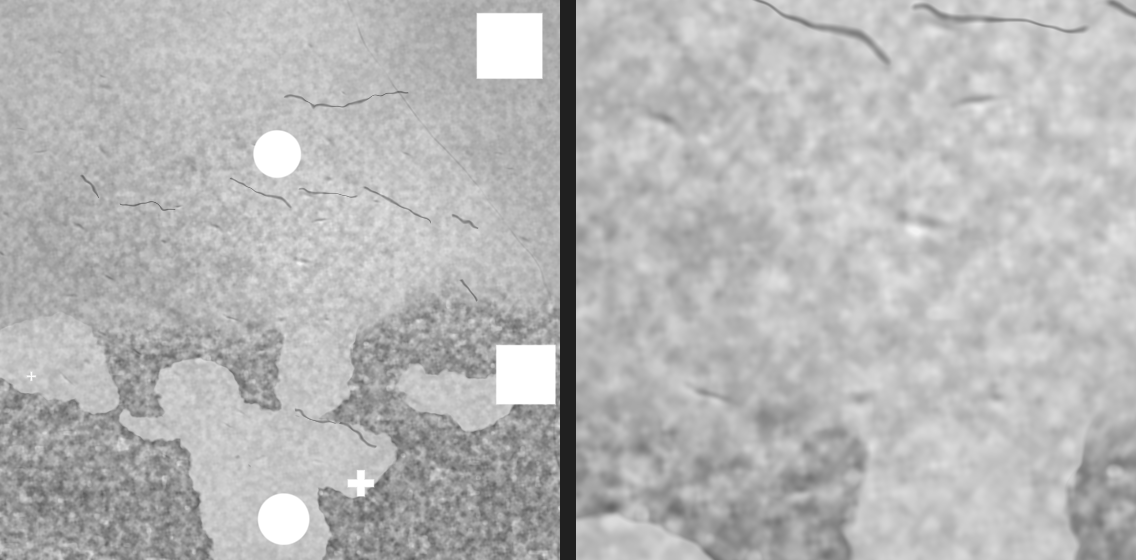
Left: the whole. Right: its middle third, enlarged.
Reproduce this texture procedurally as a Shadertoy shader.

```glsl
float hash(vec2 p) {
    vec3 q = fract(vec3(p.xyx) * 0.1031);
    q += dot(q, q.yzx + 33.33);
    return fract((q.x + q.y) * q.z);
}

float noise(vec2 p) {
    vec2 i = floor(p), f = fract(p);
    f = f * f * (3.0 - 2.0 * f);
    return mix(mix(hash(i), hash(i + vec2(1, 0)), f.x),
               mix(hash(i + vec2(0, 1)), hash(i + vec2(1, 1)), f.x), f.y);
}

// Signed fractal noise, roughly -1 to 1
float fbm(vec2 p, int octaves) {
    float sum = 0.0, amp = 0.5;
    for (int i = 0; i < octaves; i++) {
        sum += amp * (2.0 * noise(p) - 1.0);
        p = mat2(1.6, 1.2, -1.2, 1.6) * p + 17.3;
        amp *= 0.5;
    }
    return sum;
}

float glow(vec2 p, vec2 center, vec2 size) {
    vec2 d = (p - center) / size;
    return exp(-dot(d, d));
}

float segment(vec2 p, vec2 a, vec2 b) {
    vec2 ab = b - a;
    return length(p - a - ab * clamp(dot(p - a, ab) / dot(ab, ab), 0.0, 1.0));
}

float box(vec2 p, vec2 halfSize) {
    vec2 d = abs(p) - halfSize;
    return length(max(d, 0.0)) + min(max(d.x, d.y), 0.0);
}

float plusSign(vec2 p, float reach, float thick) {
    return min(box(p, vec2(reach, thick)), box(p, vec2(thick, reach)));
}

// Distance to the remaining islands of pale plaster
float plasterDistance(vec2 p) {
    const vec4 spines[8] = vec4[8](
        vec4(-0.05, 0.36, 0.13, 0.37), vec4(0.175, 0.37, 0.18, 0.29),
        vec4(0.36, 0.30, 0.44, 0.00), vec4(0.40, 0.23, 0.61, 0.18),
        vec4(0.24, 0.235, 0.35, 0.22), vec4(0.50, 0.15, 0.52, 0.00),
        vec4(0.56, 0.47, 0.55, 0.31), vec4(0.73, 0.31, 0.87, 0.275));
    const float radii[8] = float[8](0.058, 0.022, 0.075, 0.075, 0.024, 0.08, 0.075, 0.042);
    float d = 1.0;
    for (int i = 0; i < 8; i++)
        d = min(d, segment(p, spines[i].xy, spines[i].zw) - radii[i]);
    return d;
}

// Long broken cracks
float cracks(vec2 p) {
    const vec4 lines[11] = vec4[11](
        vec4(0.51, 0.835, 0.56, 0.81), vec4(0.56, 0.81, 0.72, 0.835),
        vec4(0.42, 0.69, 0.51, 0.63), vec4(0.53, 0.66, 0.64, 0.645),
        vec4(0.65, 0.66, 0.76, 0.61), vec4(0.15, 0.68, 0.18, 0.645),
        vec4(0.22, 0.645, 0.31, 0.62), vec4(0.81, 0.615, 0.855, 0.587),
        vec4(0.53, 0.26, 0.60, 0.245), vec4(0.61, 0.245, 0.67, 0.20),
        vec4(0.83, 0.49, 0.85, 0.46));
    vec2 q = p + 0.018 * vec2(fbm(p * 22.0, 3), fbm(p * 22.0 + 40.0, 3));
    float width = 0.001 + 0.005 * noise(p * 45.0), dark = 0.0;
    for (int i = 0; i < 11; i++)
        dark = max(dark, 1.0 - smoothstep(0.0, width, segment(q, lines[i].xy, lines[i].zw)));
    return dark;
}

// Scattered slanted chips: positive is shadow, negative is a lit rim
float chips(vec2 p, float cells, float chance) {
    vec2 g = p * cells, home = floor(g);
    float sum = 0.0;
    for (int y = -1; y <= 1; y++)
    for (int x = -1; x <= 1; x++) {
        vec2 id = home + vec2(x, y);
        vec2 d = g - id - vec2(hash(id + 3.1), hash(id + 8.7));
        float angle = -0.3 + 0.9 * (hash(id + 5.3) - 0.5);
        d = mat2(cos(angle), -sin(angle), sin(angle), cos(angle)) * d;
        vec2 size = vec2(0.1 + 0.22 * hash(id + 1.9), 0.04 + 0.06 * hash(id + 6.1));
        float present = step(hash(id + 12.4), chance);
        sum += present * (glow(d, vec2(0), size) - 0.4 * glow(d, vec2(0.0, -1.7 * size.y), size));
    }
    return sum;
}

void mainImage(out vec4 fragColor, in vec2 fragCoord) {
    vec2 p = fragCoord / iResolution.y;
    float pixel = 1.0 / iResolution.y;
    float ragged = fbm(p * 10.0, 5);

    // Broad tones of the wall
    float middle = glow(p, vec2(0.42, 0.56), vec2(0.42, 0.24));
    float seam = p.x - mix(1.0, 0.61, smoothstep(0.4, 1.05, p.y)) + 0.02 * fbm(p * 9.0, 3);
    float tone = 0.71 + 0.035 * ragged;
    tone += 0.07 * glow(p, vec2(0.48, 0.95), vec2(0.24, 0.14));
    tone += 0.09 * glow(p, vec2(0.66, 0.59), vec2(0.24, 0.20));
    tone -= 0.05 * glow(p, vec2(0.06, 0.54), vec2(0.28, 0.16));
    tone -= 0.035 * smoothstep(-0.01, 0.03, seam);

    // Worn ground below, with pale plaster left on it
    float edge = 0.40 + 0.06 * smoothstep(0.6, 0.75, p.x) + 0.08 * ragged;
    float worn = smoothstep(0.04, -0.04, p.y - edge);
    float groundTone = mix(0.56, 0.62, smoothstep(0.1, 0.45, p.y));
    tone = mix(tone, groundTone + 0.05 * ragged, worn);
    float island = plasterDistance(p) + 0.07 * ragged;
    float plaster = smoothstep(0.004, -0.004, island) * smoothstep(0.52, 0.40, p.y);
    tone -= 0.05 * worn * smoothstep(0.018, 0.0, island) * (1.0 - plaster);
    tone = mix(tone, 0.77 + 0.03 * ragged, plaster);

    // Grain, pale specks and faint streaks
    float rough = max(worn * (1.0 - plaster), 0.45 * middle);
    tone += mix(0.09, 0.25, rough) * fbm(p * 110.0, 2);
    tone += 0.07 * rough * fbm(p * 38.0, 3);
    tone += 0.12 * rough * smoothstep(0.7, 0.95, noise(p * 75.0));
    float streak = noise(vec2(p.x * 4.0, (p.y + 0.15 * p.x) * 75.0)) - 0.5;
    tone += 0.06 * streak * worn * (1.0 - plaster) * smoothstep(0.45, 0.3, p.x);

    // Cracks, chips and smudges
    tone -= 0.26 * cracks(p);
    tone -= 0.10 * (1.0 - smoothstep(0.0, 0.004, abs(seam))) * noise(p * 30.0);
    vec2 bent = p + 0.012 * vec2(ragged, fbm(p * 25.0, 3));
    tone -= 0.20 * chips(bent, 22.0, 0.17) * (0.25 + 0.75 * middle);
    tone -= 0.13 * chips(bent + 4.0, 10.0, 0.28) * middle;

    // White cut-outs
    float mark = box(p - vec2(0.910, 0.918), vec2(0.0586));
    mark = min(mark, box(p - vec2(0.939, 0.331), vec2(0.053)));
    mark = min(mark, length(p - vec2(0.495, 0.725)) - 0.0425);
    mark = min(mark, length(p - vec2(0.5065, 0.073)) - 0.046);
    mark = min(mark, plusSign(p - vec2(0.6445, 0.137), 0.0235, 0.007));
    mark = min(mark, plusSign(p - vec2(0.056, 0.328), 0.008, 0.0015));
    tone = mix(clamp(tone, 0.2, 0.95), 1.0, smoothstep(pixel, -pixel, mark));
    fragColor = vec4(vec3(tone), 1.0);
}
```
